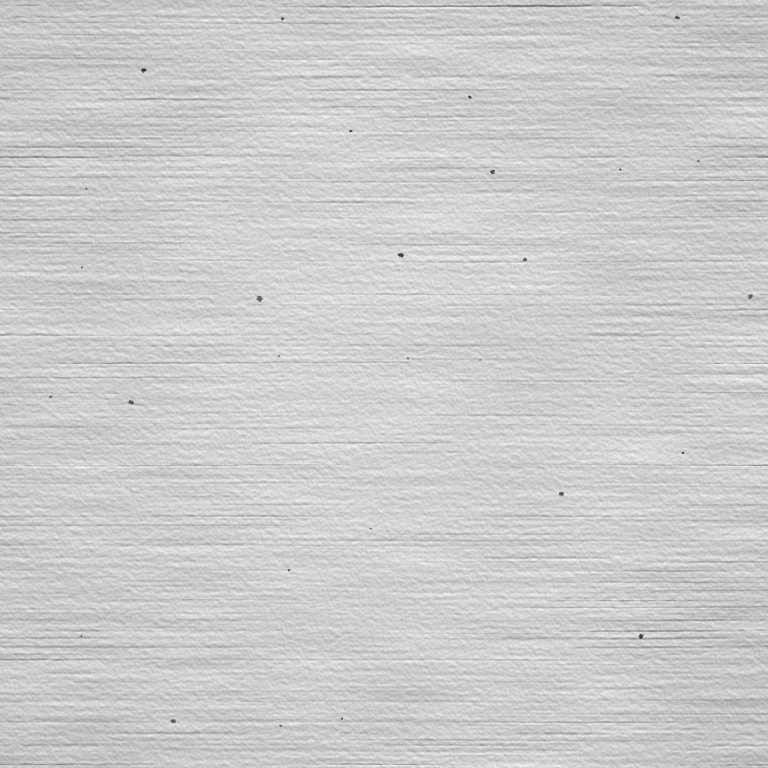
A three.js fragment shader for this texture:

```glsl
// Pale brushed concrete: crisp horizontal grooves, gritty relief and a few dark pits.
varying vec2 vUv;

const vec3 CONCRETE_TINT = vec3(1.0, 0.996, 0.995);
const vec3 PIT_COLOR = vec3(0.17, 0.17, 0.18);
const float BASE_TONE = 0.834;
const float VIGNETTE = 0.11;
const float CLOUD_CONTRAST = 0.022;
const float STREAK_CONTRAST = 0.085;
const float GROOVE_DEPTH = 0.24;
const float LIP_LIGHT = 0.07;
const float GROOVE_WIDTH = 0.0013;
const float MAIN_GROOVES = 75.0;              // rows up the canvas
const float HAIR_GROOVES = 150.0;
const vec2 BROAD_STREAKS = vec2(2.0, 85.0);   // cells across and up
const vec2 FINE_STREAKS = vec2(7.0, 210.0);
const vec2 COARSE_GRIT = vec2(95.0, 150.0);
const float FINE_GRIT = 235.0;
const float GRIT_CONTRAST = 0.105;
const float LIGHT_STEP = 0.0020;
const float PIT_CELLS = 7.0;
const float PIT_CHANCE = 0.55;
const float PIT_MIN_RADIUS = 0.0009;
const float PIT_MAX_RADIUS = 0.0033;
const float PIT_SOFTNESS = 0.0010;

vec3 hash3(vec2 p) {
  vec3 q = fract(p.xyx * vec3(0.1031, 0.1030, 0.0973));
  q += dot(q, q.yxz + 33.33);
  return fract((q.xxy + q.yzz) * q.zyx);
}

vec2 gradient(vec2 cell) {
  float angle = 6.28319 * hash3(cell).x;
  return vec2(cos(angle), sin(angle));
}

// Gradient noise, roughly -0.7 to 0.7
float noise(vec2 p) {
  vec2 i = floor(p);
  vec2 f = p - i;
  vec2 u = f * f * f * (f * (f * 6.0 - 15.0) + 10.0);
  vec2 e = vec2(1.0, 0.0);
  float low = mix(dot(gradient(i), f), dot(gradient(i + e), f - e), u.x);
  float high = mix(dot(gradient(i + e.yx), f - e.yx),
                   dot(gradient(i + e.xx), f - e.xx), u.x);
  return mix(low, high, u.y);
}

// Soft light and dark bands left by the brush
float streaks(vec2 p) {
  return 0.6 * noise(p * BROAD_STREAKS + 11.3) + noise(p * FINE_STREAKS + 47.7);
}

// One long thin line per row, fading in and out; x is the shadow, y the lit lip
vec2 grooves(vec2 p, float rows, float seed) {
  float row = floor(p.y * rows);
  vec3 kind = hash3(vec2(row, seed));
  float d = p.y - (row + 0.25 + 0.5 * kind.x) / rows;
  d += 0.0009 * noise(vec2(p.x * 45.0, row * 7.3 + seed));
  float span = noise(vec2(p.x * mix(2.0, 6.0, kind.z) + 50.0 * kind.y, row * 3.37 + seed));
  float broken = noise(vec2(p.x * 70.0, row * 5.71 + seed));
  float strength = smoothstep(-0.25, 0.40, span + 0.35 * broken);
  strength *= mix(0.2, 1.0, kind.y * kind.y);
  float width = GROOVE_WIDTH * mix(0.75, 1.25, kind.z);
  float shadow = 1.0 - smoothstep(0.2 * width, 1.5 * width, abs(d));
  float lip = 1.0 - smoothstep(0.2 * width, 1.5 * width, abs(d + 2.0 * width));
  return strength * vec2(shadow, lip);
}

// Bumpy surface; the fine layer is turned to hide its grid
float height(vec2 p) {
  vec2 turned = mat2(0.8, 0.6, -0.6, 0.8) * p;
  return noise(p * COARSE_GRIT + 61.2) + 0.75 * noise(turned * FINE_GRIT + 17.8);
}

// The bumps lit from above
float grit(vec2 p) {
  return height(p) - height(p + vec2(0.3, 1.0) * LIGHT_STEP);
}

// One jittered hole in some of the cells
float pits(vec2 p) {
  vec2 cell = floor(p * PIT_CELLS);
  vec3 place = hash3(cell + 71.0);
  vec3 kind = hash3(cell + 133.0);
  vec2 d = p - (cell + 0.1 + 0.8 * place.xy) / PIT_CELLS;
  float radius = mix(PIT_MIN_RADIUS, PIT_MAX_RADIUS, kind.x * kind.x);
  float hole = length(d * vec2(0.85, 1.0)) - radius * (1.0 - 0.7 * noise(p * 300.0));
  float cover = 1.0 - smoothstep(-PIT_SOFTNESS, PIT_SOFTNESS, hole);
  return cover * step(kind.y, PIT_CHANCE) * mix(0.65, 1.0, place.z);
}

void main() {
  vec2 centred = vUv - 0.5;
  float wear = mix(0.7, 1.15, smoothstep(0.05, 0.5, length(centred)));

  // Brush strokes wander very slightly from level
  vec2 brushed = vUv + vec2(0.0, 0.003 * noise(vUv * vec2(2.0, 4.0) + 3.7));
  float patches = smoothstep(-0.5, 0.4, noise(vUv * vec2(2.5, 9.0) + 29.4));
  vec2 groove = grooves(brushed, MAIN_GROOVES, 13.0)
              + 0.55 * grooves(brushed, HAIR_GROOVES, 57.0);
  groove *= wear * mix(0.5, 1.2, patches);

  float tone = BASE_TONE - VIGNETTE * dot(centred, centred);
  tone += CLOUD_CONTRAST * (noise(vUv * 3.0 + 9.1) + 0.6 * noise(vUv * vec2(7.0, 11.0)));
  tone += STREAK_CONTRAST * wear * streaks(brushed);
  tone += GRIT_CONTRAST * grit(vUv);
  tone += LIP_LIGHT * groove.y - GROOVE_DEPTH * groove.x;

  vec3 color = mix(CONCRETE_TINT * min(tone, 0.94), PIT_COLOR, pits(vUv));
  gl_FragColor = vec4(color, 1.0);
}
```
